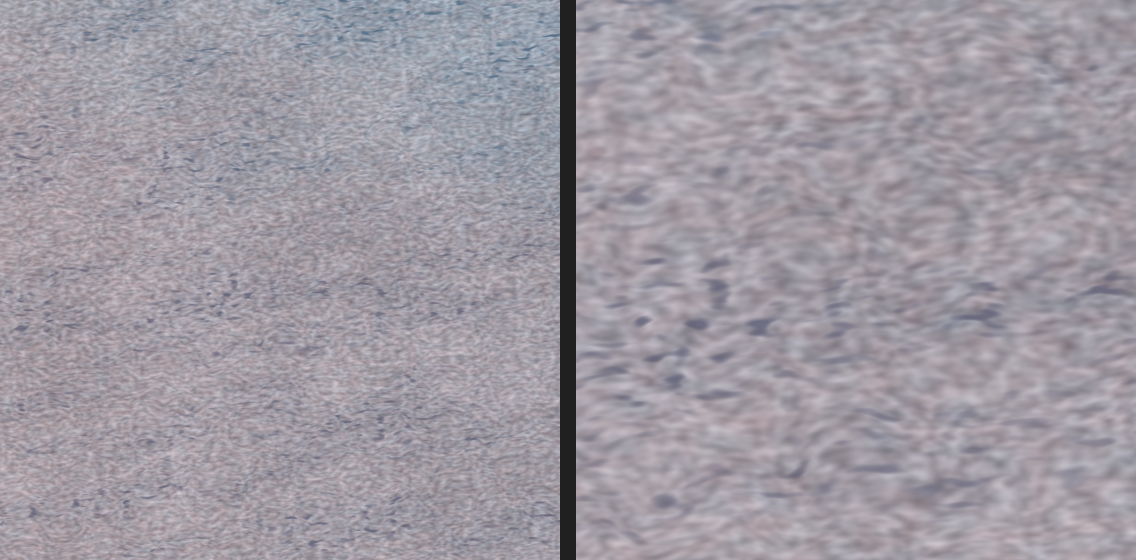
Left: the whole. Right: its middle third, enlarged.
This texture is drawn by a Shadertoy shader. Its source:

```glsl
// Fine-grained mauve-grey surface, like rippled sand or water seen from afar:
// a soft mauve to cool-blue gradient, flattened gradient-noise grain, and
// dark slate flecks gathered along bands that rise gently to the right.
#define GRAIN_FREQ   vec2(76.0, 150.0)
#define FLECK_FREQ   vec2(42.0, 118.0)
#define BAND_FREQ    vec2(3.2, 13.0)
#define GRAIN_SLOPE  0.05
#define BAND_SLOPE   0.17
#define GRAIN_AMOUNT 0.148
#define FLECK_AMOUNT 0.80
#define BROAD_AMOUNT 0.045
#define MAUVE        vec3(0.654, 0.622, 0.650)
#define COOL_BLUE    vec3(0.630, 0.648, 0.690)
#define SLATE        vec3(0.400, 0.390, 0.470)
#define TEAL         vec3(0.320, 0.430, 0.520)

// Integer hash giving a random angle for each lattice point
float randomAngle(ivec2 cell) {
    uint h = uint(cell.x) * 1597U ^ uint(cell.y) * 51749U;
    h = (h ^ (h >> 15)) * 73471U;
    h = (h ^ (h >> 13)) * 91193U;
    h ^= h >> 16;
    return float(h & 65535U) / 65536.0 * 6.28319;
}

float cornerRamp(ivec2 cell, vec2 offset) {
    float angle = randomAngle(cell);
    return dot(vec2(cos(angle), sin(angle)), offset);
}

// Gradient noise, roughly -0.7 to 0.7
float noise(vec2 p) {
    vec2 base = floor(p);
    vec2 f = p - base;
    ivec2 c = ivec2(base);
    vec2 u = f * f * f * (f * (f * 6.0 - 15.0) + 10.0);
    float low = mix(cornerRamp(c, f),
                    cornerRamp(c + ivec2(1, 0), f - vec2(1, 0)), u.x);
    float high = mix(cornerRamp(c + ivec2(0, 1), f - vec2(0, 1)),
                     cornerRamp(c + ivec2(1, 1), f - vec2(1, 1)), u.x);
    return mix(low, high, u.y);
}

// Tilt horizontal features so that they rise to the right
vec2 shear(vec2 p, float slope) {
    return vec2(p.x, p.y - slope * p.x);
}

void mainImage(out vec4 fragColor, in vec2 fragCoord) {
    vec2 uv = fragCoord / iResolution.xy;

    // Small warp breaks up the noise lattice
    vec2 warp = vec2(noise(uv * 17.0 + 5.3), noise(uv * 19.0 + 41.7));
    vec2 p = uv + warp * vec2(0.012, 0.008);
    vec2 grainPos = shear(p, GRAIN_SLOPE);
    vec2 bandPos = shear(p, BAND_SLOPE);

    // Broad colour: warm at the lower left, cool towards the upper right
    float patches = noise(bandPos * vec2(3.0, 6.0) + 23.1);
    float cool = smoothstep(0.54, 1.04,
        uv.y + 0.24 * (uv.x - 0.5) + 0.25 * patches);
    vec3 color = mix(MAUVE, COOL_BLUE, cool);
    color += vec3(0.030, 0.012, 0.004) * (0.5 - uv.x);
    color += BROAD_AMOUNT * noise(uv * 4.5 + 61.0);
    color += BROAD_AMOUNT * noise(bandPos * vec2(11.0, 27.0) + 71.0);

    // Grain in two sizes, with a faint drift of hue
    float grain = noise(grainPos * GRAIN_FREQ + 11.0)
        + 0.6 * noise(grainPos * GRAIN_FREQ * 1.63 + 87.0)
        + 0.4 * noise(grainPos * GRAIN_FREQ * 0.47 + 29.0);
    color += GRAIN_AMOUNT * grain;
    float hue = noise(grainPos * GRAIN_FREQ * 0.55 + 133.0);
    color += hue * vec3(0.030, -0.010, -0.020);

    // Dark flecks, dense in the slanted bands and sparse between them
    float bands = noise(bandPos * BAND_FREQ + 7.4)
        + 0.6 * noise(bandPos * BAND_FREQ * 2.1 + 31.0);
    float density = smoothstep(-0.20, 0.42, bands + 0.12 * cool);
    float fleckNoise = noise(grainPos * FLECK_FREQ + 53.0)
        + 0.45 * noise(grainPos * FLECK_FREQ * 1.9 + 19.0);
    float fleck = smoothstep(0.10, 0.62, fleckNoise) * (0.20 + 0.80 * density);
    color = mix(color, mix(SLATE, TEAL, cool), FLECK_AMOUNT * fleck);
    color -= vec3(0.030, 0.018, 0.008) * density;

    fragColor = vec4(clamp(color, 0.0, 1.0), 1.0);
}
```
